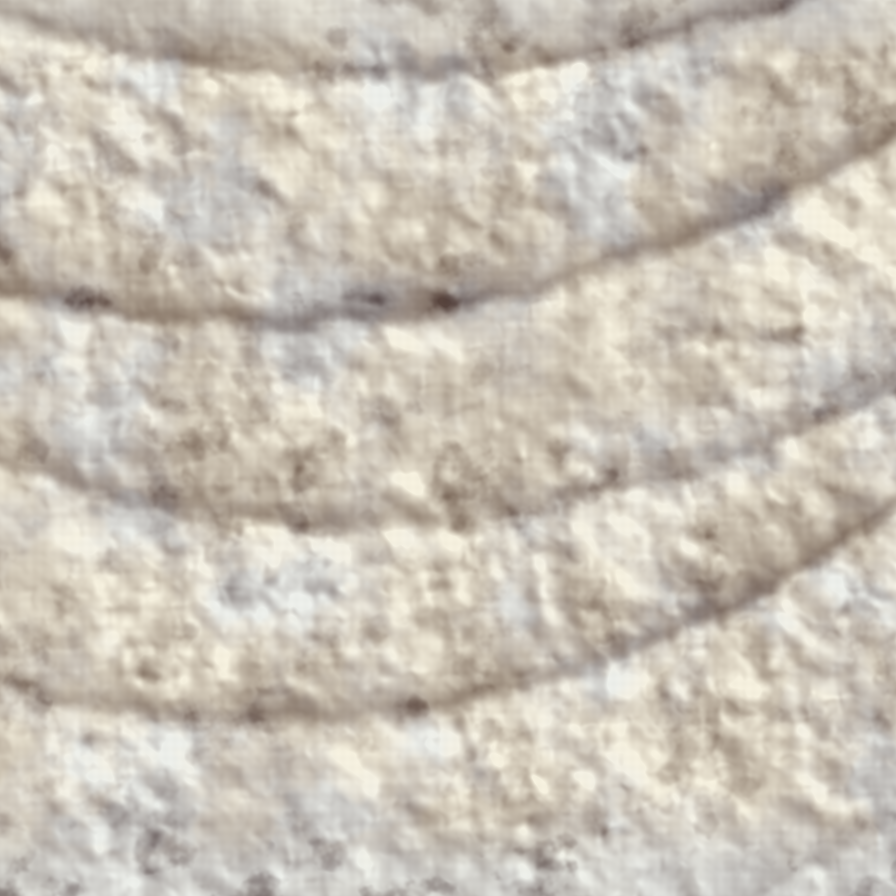
This texture is drawn by a Shadertoy shader. Its source:

```glsl
// Weathered pale stone with five sagging ledges, each a lopsided parabola.
// Shade gathers above every ledge line and breaks off raggedly beneath it;
// layered noise, lit from one side, gives the crumbly grain and faint stains.

const vec3 UMBER = vec3(0.42, 0.35, 0.32);
const vec3 CHALK = vec3(0.92, 0.905, 0.86);
const vec3 COOL_TINT = vec3(-0.035, -0.005, 0.035);
const vec3 WARM_TINT = vec3(0.012, 0.003, -0.022);

// Ledges: x of lowest point, its height, curvature, shade strength
const int LEDGE_COUNT = 5;
const vec4 LEDGES[LEDGE_COUNT] = vec4[LEDGE_COUNT](
    vec4(0.42, 0.909, 0.375, 0.66),
    vec4(0.30, 0.629, 0.430, 0.66),
    vec4(0.40, 0.406, 0.425, 0.54),
    vec4(0.30, 0.186, 0.480, 0.68),
    vec4(0.30, -0.143, 0.460, 0.30));

float hash(vec2 p) {
    return fract(sin(dot(p, vec2(127.1, 311.7))) * 43758.545);
}

float valueNoise(vec2 p) {
    vec2 cell = floor(p), f = fract(p);
    f = f * f * (3.0 - 2.0 * f);
    float low = mix(hash(cell), hash(cell + vec2(1, 0)), f.x);
    float high = mix(hash(cell + vec2(0, 1)), hash(cell + vec2(1, 1)), f.x);
    return mix(low, high, f.y);
}

float fbm(vec2 p) {
    float sum = 0.0, weight = 0.5;
    for (int i = 0; i < 4; i++) {
        sum += weight * valueNoise(p);
        p = mat2(1.6, 1.2, -1.2, 1.6) * p + 7.3;
        weight *= 0.5;
    }
    return sum / 0.9375;
}

// Slope of a turned, warped height field towards the light
float relief(vec2 p) {
    p = mat2(0.8, 0.6, -0.6, 0.8) * p;
    p += 0.9 * vec2(valueNoise(p * 0.8 + 3.1), valueNoise(p * 0.8 + 19.7));
    return valueNoise(p) - valueNoise(p + vec2(0.1, 0.65));
}

// Signed height above one ledge line, with a ragged edge
float heightAbove(vec2 uv, vec4 ledge) {
    float x = uv.x - ledge.x;
    float ragged = 0.022 * (fbm(uv * 26.0 + ledge.y * 50.0) - 0.5);
    return uv.y - ledge.y - ledge.z * x * x + ragged;
}

// Broad shade fading upward plus a dark core that comes and goes
float ledgeShade(vec2 uv, vec4 ledge) {
    float d = heightAbove(uv, ledge);
    float along = valueNoise(vec2(uv.x * 6.0, ledge.y * 40.0));
    float broken = valueNoise(vec2(uv.x * 19.0, ledge.y * 90.0));
    float edge = smoothstep(-0.007, mix(0.009, 0.024, broken), d);
    float above = max(d, 0.0);
    float broad = exp(-above * mix(34.0, 20.0, along));
    float core = exp(-pow((d - 0.016) / 0.013, 2.0)) * broken;
    return ledge.w * edge * (mix(0.55, 0.9, along) * broad + 0.32 * core);
}

// Pale crumbling lip just under a ledge
float ledgeLip(vec2 uv, vec4 ledge) {
    float d = heightAbove(uv, ledge) + 0.02;
    return exp(-d * d * 4000.0);
}

void mainImage(out vec4 fragColor, in vec2 fragCoord) {
    vec2 uv = fragCoord / iResolution.xy;

    float shade = 0.0, lip = 0.0;
    for (int i = 0; i < LEDGE_COUNT; i++) {
        shade = max(shade, ledgeShade(uv, LEDGES[i]));
        lip = max(lip, ledgeLip(uv, LEDGES[i]));
    }

    // Grain is worn smoother inside the shade and on the topmost band
    float worn = max(smoothstep(0.1, 0.45, shade), smoothstep(0.93, 0.97, uv.y));
    float roughness = mix(1.0, 0.5, worn) * mix(0.65, 1.25, valueNoise(uv * 7.0 + 4.0));
    float grain = 0.36 * relief(uv * 32.0) + 0.30 * relief(uv * 55.0 + 11.0)
                + 0.16 * relief(uv * 95.0 + 47.0);
    float blotch = fbm(uv * 13.0 + 31.0) - 0.5;

    // Soft dark pits, denser along the ledges and the lower border
    float lowerBorder = 1.0 - smoothstep(0.02, 0.10, uv.y);
    float pitChance = 0.55 + 0.7 * shade + 0.5 * lowerBorder;
    float pits = smoothstep(0.58, 0.82, fbm(uv * 24.0 + 60.0)) * pitChance;

    float tone = 0.825 + grain * roughness + 0.46 * blotch + 0.06 * lip;
    tone -= shade + 0.42 * pits;
    vec3 color = mix(UMBER, CHALK, clamp(tone, -0.15, 1.06));

    // Small cool and warm stains, cooler near the upper and lower borders
    float stain = fbm(uv * 12.0 + 83.0);
    float border = max(lowerBorder, smoothstep(0.93, 0.98, uv.y) * 0.5);
    float cool = max(smoothstep(0.56, 0.75, stain) * 0.7, border * 0.7);
    float warm = smoothstep(0.6, 0.35, stain) * (1.0 - cool);
    color += COOL_TINT * cool + WARM_TINT * warm;

    // Faint woven ripple over the surface
    vec2 weave = sin(uv * 6.2832 * 96.0);
    color += 0.004 * (weave.x + weave.y);

    fragColor = vec4(clamp(color, 0.0, 1.0), 1.0);
}
```
